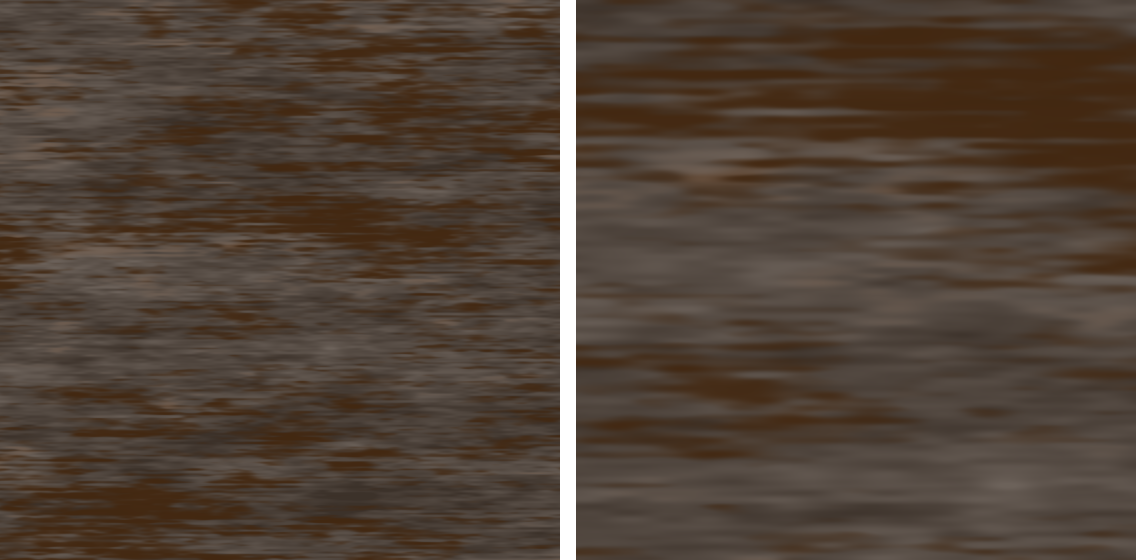
Left: the whole. Right: its middle third, enlarged.
Write a WebGL 1 fragment shader that draws this texture.

```glsl
precision highp float;
// Weathered dark wood: fine horizontal grain in grey-brown with rusty stains.

uniform vec2 u_resolution;

#define GRAIN_SCALE vec2(2.4, 8.0)     // coarsest grain cells across the canvas
#define GRAIN_STEP vec2(1.78, 2.0)     // frequency growth per octave
#define GRAIN_GAIN 0.93                // amplitude kept per octave
#define GRAIN_CONTRAST 2.4
#define FIBER_SCALE vec2(6.0, 230.0)   // long hair-thin fibers
#define FIBER_STRENGTH 0.32
#define STAIN_START 0.36
#define STAIN_END 1.0
#define DARK_WOOD vec3(0.235, 0.195, 0.165)
#define PALE_WOOD vec3(0.400, 0.360, 0.330)
#define RUST vec3(0.262, 0.152, 0.058)
#define TAN vec3(0.470, 0.375, 0.305)

const int OCTAVES = 6;

float hash(vec2 p) {
  vec3 q = fract(vec3(p.xyx) * 0.1031);
  q += dot(q, q.yzx + 33.33);
  return fract((q.x + q.y) * q.z);
}

// Smooth noise along one row; each row is shifted to hide the lattice.
float rowNoise(float x, float row) {
  x += 17.0 * hash(vec2(row, 71.0));
  float cell = floor(x);
  float f = fract(x);
  f = f * f * (3.0 - 2.0 * f);
  return mix(hash(vec2(cell, row)), hash(vec2(cell + 1.0, row)), f);
}

float streakNoise(vec2 p) {
  float row = floor(p.y);
  float f = fract(p.y);
  f = f * f * (3.0 - 2.0 * f);
  return mix(rowNoise(p.x, row), rowNoise(p.x, row + 1.0), f);
}

// Layered streaks, centred on 0.5 with stretched contrast.
float grain(vec2 uv, float seed) {
  vec2 scale = GRAIN_SCALE;
  float amplitude = 1.0;
  float sum = 0.0;
  float total = 0.0;
  for (int i = 0; i < OCTAVES; i++) {
    vec2 offset = seed + float(i) * vec2(13.7, 29.3);
    sum += amplitude * streakNoise(uv * scale + offset);
    total += amplitude;
    amplitude *= GRAIN_GAIN;
    scale *= GRAIN_STEP;
  }
  return 0.5 + GRAIN_CONTRAST * (sum / total - 0.5);
}

void main() {
  vec2 uv = gl_FragCoord.xy / u_resolution;

  // Light and dark wood
  float fiber = streakNoise(uv * FIBER_SCALE + 7.0) - 0.5;
  float tone = grain(uv, 11.0) + FIBER_STRENGTH * fiber;
  vec3 color = mix(DARK_WOOD, PALE_WOOD, clamp(tone, 0.0, 1.15));

  // Rusty stains, favouring the darker grain
  float stain = grain(uv, 137.0) - 0.3 * (tone - 0.5) - FIBER_STRENGTH * fiber;
  color = mix(color, RUST, 0.92 * smoothstep(STAIN_START, STAIN_END, stain));

  // Rare tan flecks on the palest streaks
  float fleck = streakNoise(uv * vec2(8.0, 40.0) + 53.0);
  float fleckMask = smoothstep(0.6, 0.95, fleck) * smoothstep(0.55, 0.95, tone);
  color = mix(color, TAN, 0.6 * fleckMask);

  gl_FragColor = vec4(color, 1.0);
}
```
